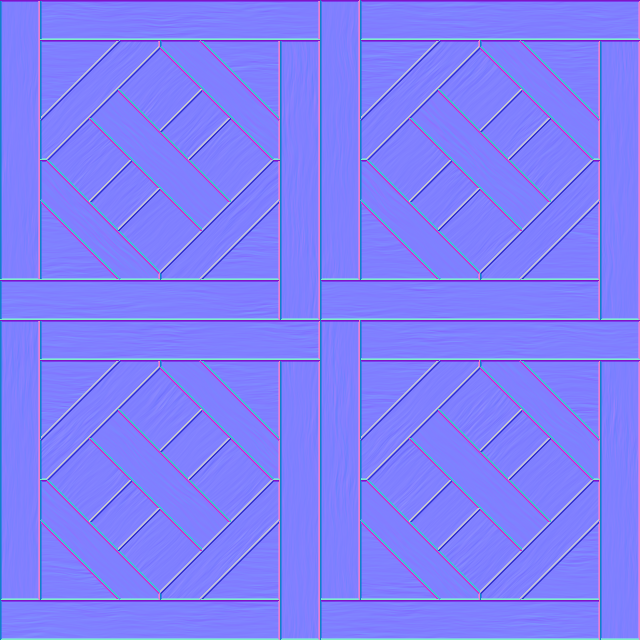
A WebGL 1 fragment shader for this texture map:

```glsl
precision highp float;

uniform vec2 u_resolution;

#define REPEATS 2.0
#define JOINT_HALF_WIDTH 0.036
#define JOINT_SLOPE 1.55
#define GRAIN_SLOPE 0.055
#define GRAIN_STRETCH vec2(1.1, 9.0)
#define WARP_SLOPE 0.03
#define DIAMOND 2.0
#define CORNER_CUT 2.8284
#define PLANK_HALF 0.5

const float R = 0.70710678;

vec2 hash2(vec2 p) {
  vec3 h = fract(p.xyx * vec3(0.1031, 0.1030, 0.0973));
  h += dot(h, h.yzx + 33.33);
  return fract((h.xx + h.yz) * h.zy);
}

float cornerRamp(vec2 cell, vec2 f, vec2 corner) {
  return dot(hash2(cell + corner) * 2.0 - 1.0, f - corner);
}

float gradientNoise(vec2 p) {
  vec2 cell = floor(p);
  vec2 f = p - cell;
  vec2 w = f * f * f * (f * (f * 6.0 - 15.0) + 10.0);
  float low = mix(cornerRamp(cell, f, vec2(0.0)), cornerRamp(cell, f, vec2(1.0, 0.0)), w.x);
  float high = mix(cornerRamp(cell, f, vec2(0.0, 1.0)), cornerRamp(cell, f, vec2(1.0)), w.x);
  return mix(low, high, w.y);
}

// Fibres run along the first coordinate.
float grainHeight(vec2 q) {
  q.y += 0.12 * gradientNoise(q * vec2(0.9, 1.3));
  float height = 0.0;
  float amplitude = 0.1;
  vec2 frequency = GRAIN_STRETCH;
  for (int i = 0; i < 3; i++) {
    height += amplitude * gradientNoise(q * frequency + float(i) * 17.3);
    frequency *= 1.9;
    amplitude *= 0.5;
  }
  return height;
}

// Keeps the shortest vector from p to any joint segment.
void addJoint(vec2 p, vec2 a, vec2 b, inout vec2 nearest) {
  vec2 ab = b - a;
  vec2 toJoint = a + ab * clamp(dot(p - a, ab) / dot(ab, ab), 0.0, 1.0) - p;
  if (dot(toJoint, toJoint) < dot(nearest, nearest)) nearest = toJoint;
}

vec2 nearestJoint(vec2 p, mat2 diagonal) {
  vec2 nearest = vec2(9.0);
  mat2 turn = mat2(1.0);
  for (int i = 0; i < 4; i++) {
    addJoint(p, turn * vec2(-4.0, -4.0), turn * vec2(-4.0, 4.0), nearest);
    addJoint(p, turn * vec2(-3.0, 4.0), turn * vec2(-3.0, -3.0), nearest);
    addJoint(p, turn * vec2(-3.0, 1.0), turn * vec2(-1.0, 3.0), nearest);
    addJoint(p, turn * vec2(0.0, 3.0), turn * vec2(0.0, DIAMOND / R), nearest);
    mat2 m = turn * diagonal;
    addJoint(p, m * vec2(-DIAMOND), m * vec2(-DIAMOND, DIAMOND), nearest);
    turn = turn * mat2(0.0, -1.0, 1.0, 0.0);
  }
  // Centre plank and the blocks on both sides of it
  for (int i = 0; i < 2; i++) {
    mat2 m = diagonal * (1.0 - 2.0 * float(i));
    addJoint(p, m * vec2(-DIAMOND, PLANK_HALF), m * vec2(DIAMOND, PLANK_HALF), nearest);
    addJoint(p, m * vec2(-PLANK_HALF, PLANK_HALF), m * vec2(-PLANK_HALF, DIAMOND), nearest);
    addJoint(p, m * vec2(PLANK_HALF, PLANK_HALF), m * vec2(PLANK_HALF, DIAMOND), nearest);
  }
  return nearest;
}

// Returns fibre direction in xy and a piece number in zw.
vec4 woodPiece(vec2 p, mat2 diagonal) {
  vec2 d = p * diagonal;
  vec2 size = abs(d);
  if (max(abs(p.x), abs(p.y)) > 3.0) {
    bool upright = (p.x < -3.0 && p.y > -3.0) || (p.x > 3.0 && p.y < 3.0);
    return upright ? vec4(0.0, 1.0, sign(p.x), 0.0) : vec4(1.0, 0.0, 0.0, sign(p.y));
  }
  if (max(size.x, size.y) > CORNER_CUT) return vec4(1.0, 0.0, 3.0 * sign(p));
  if (size.x > DIAMOND) return vec4(diagonal[1], 5.0 * sign(d.x), 0.0);
  if (size.y > DIAMOND) return vec4(diagonal[0], 0.0, 5.0 * sign(d.y));
  if (size.y < PLANK_HALF) return vec4(diagonal[0], 0.0, 0.0);
  return vec4(diagonal[1], sign(d.x) * step(PLANK_HALF, size.x), 7.0 * sign(d.y));
}

void main() {
  // Each tile spans eight units, centred on zero.
  vec2 uv = gl_FragCoord.xy / u_resolution * REPEATS;
  vec2 p = fract(uv) * 8.0 - 4.0;
  float pixel = 8.0 * REPEATS / min(u_resolution.x, u_resolution.y);
  mat2 diagonal = mat2(R, -R, R, R);

  // Wood grain slope
  vec4 piece = woodPiece(p, diagonal);
  vec2 along = piece.xy;
  vec2 across = vec2(-along.y, along.x);
  vec2 seed = hash2(piece.zw + floor(uv) * 23.0 + 40.0) * 60.0 + 20.0;
  vec2 q = vec2(dot(p, along), dot(p, across)) + seed;
  float e = 0.025;
  float h = grainHeight(q);
  vec2 grain = (vec2(grainHeight(q + vec2(e, 0.0)), grainHeight(q + vec2(0.0, e))) - h) / e;
  float patches = 0.5 + 1.2 * smoothstep(-0.2, 0.4, gradientNoise(q * vec2(0.5, 1.4) + 9.0));
  vec2 slope = -(along * grain.x + across * grain.y) * GRAIN_SLOPE * patches;
  slope += across * WARP_SLOPE * gradientNoise(q * vec2(0.35, 0.8) + 31.0);

  // Bevelled joints lean towards their centre line
  vec2 toJoint = nearestJoint(p, diagonal);
  float reach = length(toJoint);
  float bevel = 1.0 - smoothstep(JOINT_HALF_WIDTH - 0.5 * pixel, JOINT_HALF_WIDTH + 0.5 * pixel, reach);
  slope = mix(slope, toJoint / max(reach, 0.5 * pixel) * JOINT_SLOPE, bevel);

  // Green grows downwards
  vec3 normal = normalize(vec3(slope.x, -slope.y, 1.0));
  gl_FragColor = vec4(normal * 0.5 + 0.5, 1.0);
}
```
